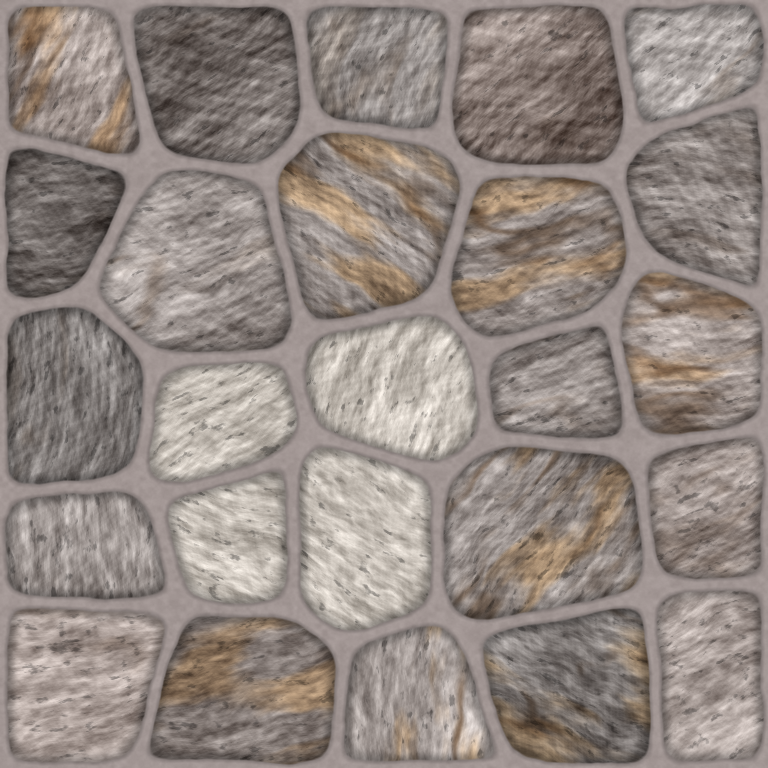
Give the GLSL for this texture, as a Shadertoy shader.

```glsl
float hash(vec2 p) {
    return fract(sin(dot(p, vec2(127.1, 311.7))) * 43758.5453);
}

float noise(vec2 p) {
    vec2 i = floor(p), f = fract(p);
    f = f * f * (3.0 - 2.0 * f);
    return mix(mix(hash(i), hash(i + vec2(1, 0)), f.x),
               mix(hash(i + vec2(0, 1)), hash(i + vec2(1, 1)), f.x), f.y);
}

float fbm(vec2 p) {
    float sum = 0.0, amp = 0.533;
    for (int i = 0; i < 4; i++) {
        sum += amp * noise(p);
        p = mat2(1.98, 0.2, -0.2, 1.98) * p + 17.3;
        amp *= 0.5;
    }
    return sum;
}

// Centre of a stone in xy, relative size in z
vec3 stoneSeed(int index) {
    vec2 cell = vec2(index % 5, index / 5);
    vec2 jitter = vec2(hash(cell + 3.7), hash(cell + 21.4)) - 0.5;
    return vec3((cell + 0.5 + 0.58 * jitter) / 5.0, hash(cell + 48.2));
}

float power(vec2 p, vec3 seed) {
    vec2 r = p - seed.xy;
    return dot(r, r) - 0.014 * seed.z;
}

// Distance to the joint with rounded corners; also returns the stone
float jointDistance(vec2 p, out vec3 stone) {
    float nearest = 1e3;
    int best = 0;
    for (int i = 0; i < 25; i++) {
        float d = power(p, stoneSeed(i));
        if (d < nearest) { nearest = d; best = i; }
    }
    stone = stoneSeed(best);

    float rounding = 0.012;
    vec4 sides = exp(-vec4(p, 1.0 - p) / rounding);
    float sum = dot(sides, vec4(1.0));
    for (int i = 0; i < 25; i++) {
        if (i == best) continue;
        vec3 other = stoneSeed(i);
        float d = (power(p, other) - nearest) / (2.0 * distance(other.xy, stone.xy));
        sum += exp(-d / rounding);
    }
    return -rounding * log(sum);
}

vec3 stoneColor(vec2 uv, vec3 stone) {
    vec2 id = stone.xy * 37.0;
    float pale = step(stone.z, 0.24);
    float angle = mix(-0.6, 1.7, hash(id));
    float c = cos(angle), s = sin(angle);
    vec2 st = mat2(c, -s, s, c) * uv + id;
    st.y += 0.04 * (fbm(st * 7.0) - 0.5);

    // Layered streaks, from broad bands to fine grain
    float broad = fbm(st * vec2(5, 12));
    float streak = fbm(st * vec2(18, 75));
    float grain = fbm(st * vec2(75, 170));
    float base = mix(mix(0.46, 0.68, hash(id + 5.1)), 0.78, pale);
    float tone = base + mix(0.36, 0.12, pale) * (broad - 0.5)
               + 0.40 * (streak - 0.5) + 0.36 * (grain - 0.5);
    float warmth = mix(0.4, 1.3, hash(id + 9.3));
    vec3 col = tone + mix(vec3(0.045, 0.0, -0.02) * warmth, vec3(0.03, 0.0, -0.035), pale);

    // Ochre stains and dark veins on some stones
    float stained = smoothstep(0.35, 0.7, hash(id + 13.7)) * (1.0 - pale);
    float stain = smoothstep(0.48, 0.68, fbm(st * vec2(6, 20) + 40.0));
    col *= mix(vec3(1), vec3(1.06, 0.95, 0.79), stain * stained);
    float band = abs(fbm(st * vec2(3, 9) + 70.0) - 0.5);
    float vein = smoothstep(0.05, 0.0, band) * smoothstep(0.4, 0.65, fbm(st * 12.0 + 90.0));
    col *= mix(vec3(1), vec3(0.66, 0.58, 0.50), vein * (0.35 + 0.5 * stained) * (1.0 - pale));

    // Small dark pits
    float pit = smoothstep(0.60, 0.78, fbm(st * vec2(55, 110) + 120.0));
    return col * (1.0 - 0.3 * pit);
}

void mainImage(out vec4 fragColor, in vec2 fragCoord) {
    vec2 uv = fragCoord / iResolution.xy;
    vec2 wobble = vec2(fbm(uv * 16.0), fbm(uv * 16.0 + 50.0)) - 0.5;
    vec3 stone;
    float edge = jointDistance(uv + 0.012 * wobble, stone) - 0.0085;

    // Grout, darker beside the stones
    vec3 grout = vec3(0.635, 0.59, 0.58) + 0.09 * (fbm(uv * 130.0) - 0.5);
    grout *= mix(0.82, 1.0, smoothstep(0.0, 0.006, -edge));

    // Stone with a worn, shaded rim
    vec3 col = stoneColor(uv, stone);
    col *= mix(0.68, 1.0, smoothstep(-0.001, 0.015, edge));

    float aa = 1.2 / iResolution.y;
    col = mix(grout, col, smoothstep(-aa, aa, edge));
    fragColor = vec4(clamp(col, 0.0, 1.0), 1.0);
}
```
